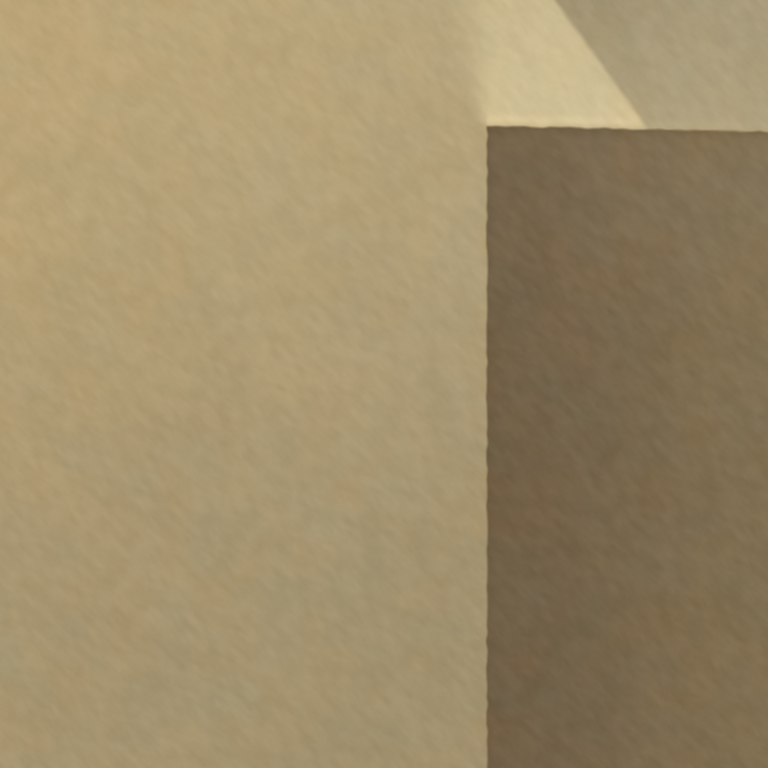
Give the GLSL for this background, as a three.js fragment shader.

```glsl
// Warm plaster wall beside a shaded block, with a slanted patch of light above it.
// Flat regions are split by signed distances and tinted by smooth gradients;
// stretched value noise adds mottling and a fine diagonal grain.

#define BLOCK_LEFT 0.634
#define BLOCK_TOP 0.836
#define TOP_SLOPE -0.021
#define BEAM_FOOT 0.840
#define BEAM_SLOPE -0.72
#define EDGE_SOFT 0.0025
#define EDGE_WOBBLE 0.0022
#define GRAIN_AMOUNT 0.050
#define MOTTLE_AMOUNT 0.022

varying vec2 vUv;

float hash(vec2 p) {
  vec3 q = fract(vec3(p.xyx) * 0.1031);
  q += dot(q, q.yzx + 33.33);
  return fract((q.x + q.y) * q.z);
}

float valueNoise(vec2 p) {
  vec2 cell = floor(p);
  vec2 f = fract(p);
  f = f * f * (3.0 - 2.0 * f);
  float low = mix(hash(cell), hash(cell + vec2(1.0, 0.0)), f.x);
  float high = mix(hash(cell + vec2(0.0, 1.0)), hash(cell + vec2(1.0)), f.x);
  return mix(low, high, f.y);
}

float fbm(vec2 p) {
  float sum = 0.0;
  float weight = 0.5;
  for (int i = 0; i < 4; i++) {
    sum += weight * valueNoise(p);
    p = mat2(1.6, 1.2, -1.2, 1.6) * p + 17.0;
    weight *= 0.5;
  }
  return sum / 0.9375;
}

float edgeMask(float d) {
  return smoothstep(-EDGE_SOFT, EDGE_SOFT, d);
}

// Main wall: golden at the top left, greyer and darker downwards
vec3 wallColor(vec2 p) {
  vec3 lower = mix(vec3(0.650, 0.583, 0.440), vec3(0.628, 0.564, 0.428), p.x / BLOCK_LEFT);
  vec3 upper = mix(vec3(0.738, 0.650, 0.475), vec3(0.712, 0.645, 0.492), p.x / BLOCK_LEFT);
  return mix(lower, upper, smoothstep(0.05, 1.05, p.y));
}

// Block face: darkest beside its left edge
vec3 blockColor(vec2 p) {
  float across = smoothstep(BLOCK_LEFT, 1.0, p.x);
  vec3 face = mix(vec3(0.442, 0.376, 0.280), vec3(0.500, 0.432, 0.318), across);
  return face + 0.018 * smoothstep(0.35, 0.85, p.y);
}

void main() {
  vec2 p = vUv;

  // Surface texture
  vec2 along = vec2(p.x - p.y, p.x + p.y) * 0.7071;
  float grain = fbm(along * vec2(55.0, 115.0)) - 0.5;
  float mottle = fbm(p * 14.0 + 5.0) - 0.5;
  float tint = fbm(p * 22.0 + 41.0) - 0.5;

  // Signed distances, positive inside each shape
  float wobble = EDGE_WOBBLE * (valueNoise(p * 85.0) - 0.5);
  float topLine = BLOCK_TOP + TOP_SLOPE * (p.x - BLOCK_LEFT);
  float aboveBlock = p.y - topLine + wobble;
  float rightOfBlock = p.x - BLOCK_LEFT + wobble;
  float beamEdge = BEAM_FOOT + BEAM_SLOPE * (p.y - BLOCK_TOP);
  float beyondBeam = (p.x - beamEdge + wobble) * 0.81;

  vec3 color = wallColor(p);

  // Light patch: soft on the left, crisp on the slanted right side
  float rise = clamp((p.y - BLOCK_TOP) / (1.0 - BLOCK_TOP), 0.0, 1.0);
  float fadeStart = mix(0.617, 0.555, rise);
  float fadeEnd = mix(0.640, 0.665, rise);
  float lit = smoothstep(fadeStart, fadeEnd, p.x) * smoothstep(-0.012, 0.016, aboveBlock);
  vec3 litColor = mix(vec3(0.815, 0.750, 0.585), vec3(0.785, 0.722, 0.562), rise);
  color = mix(color, litColor, lit);

  // Shaded wall beyond the light patch
  vec3 shade = mix(vec3(0.690, 0.635, 0.500), vec3(0.635, 0.580, 0.452), rise);
  shade += 0.025 * smoothstep(0.75, 1.0, p.x) * rise;
  float beyond = smoothstep(-0.004, 0.005, beyondBeam) * step(BLOCK_LEFT, p.x);
  color = mix(color, shade, beyond);

  // Bright lip along the top of the block
  float lip = exp(-pow((aboveBlock - 0.007) / 0.007, 2.0)) * edgeMask(rightOfBlock);
  color += vec3(0.050, 0.045, 0.036) * lip * (1.0 - 0.7 * beyond);

  // Block with a thin dark seam below its top and along its left edge
  float block = edgeMask(rightOfBlock) * edgeMask(-aboveBlock);
  float seam = exp(-abs(aboveBlock) / 0.008) + 0.5 * exp(-abs(rightOfBlock) / 0.008);
  color = mix(color, blockColor(p) - 0.045 * seam, block);

  color += GRAIN_AMOUNT * grain + MOTTLE_AMOUNT * mottle;
  color += vec3(0.030, 0.002, -0.018) * tint;
  gl_FragColor = vec4(clamp(color, 0.0, 1.0), 1.0);
}
```
